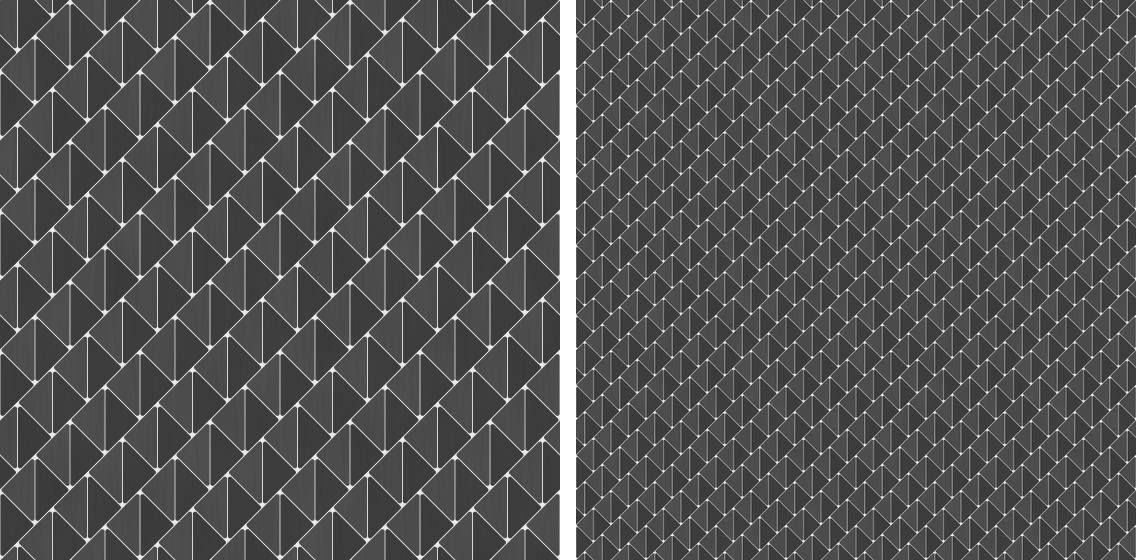
Left: one tile. Right: repeated 2 by 2.
Write a WebGL 1 fragment shader that draws this pattern.

```glsl
precision highp float;
// Square tiles laid in a diagonal running bond, each split by a vertical joint
// into a lighter left and a darker right triangle with rounded corners.
// Each half is a rounded-triangle distance; periodic sines add brushed wear.

uniform vec2 u_resolution;

#define UNITS 32.0          // lattice units per canvas; the bond repeats every 8
#define HALF_DIAGONAL 2.0   // centre of a tile to its corner, in lattice units
#define JOINT_WIDTH 0.046
#define CORNER_RADIUS 0.13
#define LIGHT_FACE 0.298
#define DARK_FACE 0.238
#define JOINT_TONE 0.91
#define TILE_VARIATION 0.010
#define CLOUD_STRENGTH 0.010
#define STREAK_STRENGTH 0.006

const float TAU = 6.2831853;

float hash(vec2 cell) {
  return fract(sin(dot(cell, vec2(12.99, 78.23))) * 4375.85);
}

float segmentDistance(vec2 p, vec2 a, vec2 b) {
  vec2 ab = b - a;
  return length(p - a - ab * clamp(dot(p - a, ab) / dot(ab, ab), 0.0, 1.0));
}

// Right triangle with its long side on x = 0 and its right angle on the x axis.
float roundedTriangle(vec2 p) {
  float inset = CORNER_RADIUS + 0.5 * JOINT_WIDTH;
  float reach = HALF_DIAGONAL - inset * sqrt(2.0);
  vec2 acute = vec2(inset, reach - inset);
  vec2 square = vec2(reach, 0.0);
  float d = min(segmentDistance(p, acute, square),
                segmentDistance(p, vec2(inset, 0.0), acute));
  bool inside = p.x > inset && p.x + p.y < reach;
  return (inside ? -d : d) - CORNER_RADIUS;
}

// Centre of the bonded tile holding p; alternate rows shift by half a tile.
vec2 tileCentre(vec2 p) {
  float across = (p.x - p.y) / (2.0 * HALF_DIAGONAL);
  float along = (p.x + p.y) / (2.0 * HALF_DIAGONAL);
  float row = floor(across);
  float shift = 0.5 * (1.0 - mod(row, 2.0));
  float a = floor(along + shift) + 0.5 - shift;
  float b = row + 0.5;
  return HALF_DIAGONAL * vec2(a + b, a - b);
}

// Whole-number frequencies keep every layer periodic over the canvas.
float clouds(vec2 uv) {
  float sum = 0.0;
  for (int i = 0; i < 4; i++) {
    float k = float(i);
    vec2 wave = vec2(2.0 + 3.0 * k, 3.0 - 2.0 * k);
    float bend = sin(TAU * dot(uv, vec2(k - 1.0, k + 2.0)) + 1.7 * k);
    sum += sin(TAU * dot(uv, wave) + 1.3 * bend + 2.4 * k) / (1.0 + 0.5 * k);
  }
  return 0.5 * sum;
}

float streaks(vec2 uv) {
  float sum = 0.0;
  for (int i = 0; i < 4; i++) {
    float k = float(i);
    vec2 wave = vec2(37.0 + 26.0 * k, 2.0 - k);
    float bend = sin(TAU * dot(uv, vec2(5.0 + k, 3.0 + k)) + 2.1 * k);
    sum += sin(TAU * dot(uv, wave) + 1.8 * bend + 1.1 * k);
  }
  return 0.35 * sum;
}

void main() {
  vec2 uv = gl_FragCoord.xy / u_resolution;
  vec2 p = uv * UNITS;
  float pixel = UNITS / min(u_resolution.x, u_resolution.y);

  // Tile and half
  vec2 centre = tileCentre(p);
  vec2 local = p - centre;
  float side = step(0.0, local.x);
  float face = mix(LIGHT_FACE, DARK_FACE, side);

  // Tone differences and wear, stronger on the light halves
  vec2 cell = mod(centre + 0.5, UNITS);
  float wear = TILE_VARIATION * (hash(cell + 3.0 * side) - 0.5)
             + CLOUD_STRENGTH * clouds(uv)
             + STREAK_STRENGTH * streaks(uv);
  face += wear * mix(1.0, 0.55, side);

  // Joints and the small stars where rounded corners meet
  float d = roundedTriangle(abs(local));
  float joint = clamp(0.5 + d / pixel, 0.0, 1.0);
  gl_FragColor = vec4(vec3(mix(face, JOINT_TONE, joint)), 1.0);
}
```
